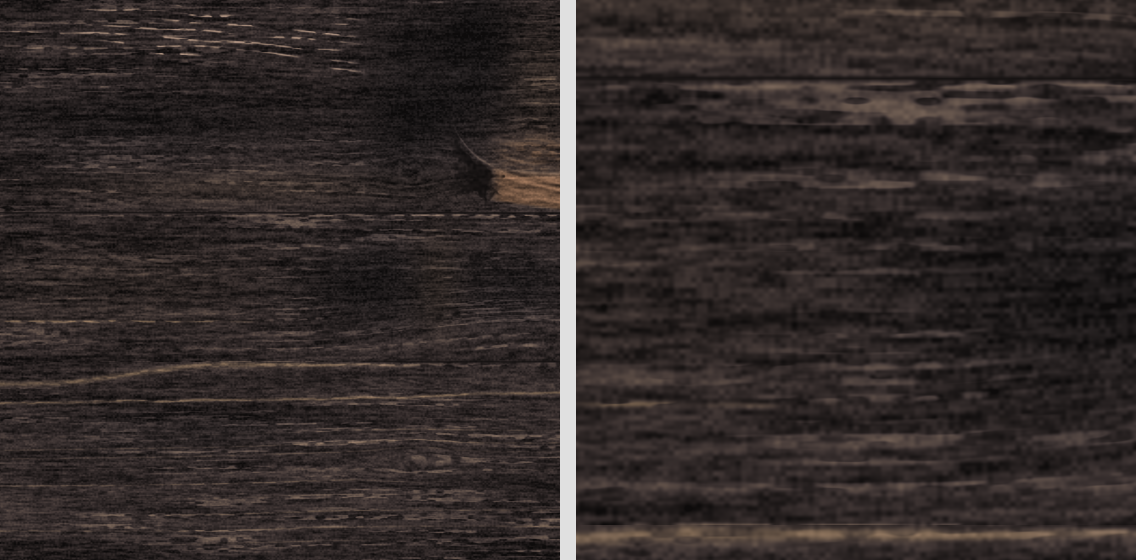
Left, the full canvas; right, a detail of the centre.
Write a Shadertoy shader that draws this texture.

```glsl
// Dark stained planks with fine horizontal grain, pale worn veins and a split knot.
// Stretched value noise makes the grain; gaussian lines and blobs add the veins,
// seams, stain patches and whorls, all summed into one tone that is then coloured.

float hash(vec2 p) {
    vec3 q = fract(p.xyx * vec3(0.1031, 0.1030, 0.0973));
    q += dot(q, q.yzx + 33.33);
    return fract((q.x + q.y) * q.z);
}

float noise(vec2 p) {
    vec2 i = floor(p), f = fract(p);
    f = f * f * (3.0 - 2.0 * f);
    return mix(mix(hash(i), hash(i + vec2(1, 0)), f.x),
               mix(hash(i + vec2(0, 1)), hash(i + vec2(1, 1)), f.x), f.y);
}

float blob(vec2 p, vec2 centre, vec2 radius) {
    vec2 q = (p - centre) / radius;
    return exp(-dot(q, q));
}

float line(float d, float width) {
    return exp(-d * d / (width * width));
}

// Grain spreads apart around a small knot
float bulge(vec2 p, vec2 centre, vec2 radius) {
    return (centre.y - p.y) * 0.6 * blob(p, centre, radius);
}

// Oval growth rings inside a small knot
float whorl(vec2 p, vec2 centre, float size) {
    vec2 q = (p - centre) / size;
    q.x += 0.35 * q.y;
    float r = length(q * vec2(0.9, 1.1)) + 0.5 * noise(q * 2.0 + 9.0);
    return sin(r * 11.0) * exp(-dot(q, q) * 1.3);
}

void mainImage(out vec4 fragColor, in vec2 fragCoord) {
    vec2 p = fragCoord / iResolution.xy;
    float plank = step(0.354, p.y) + step(0.62, p.y);

    // Grain coordinates: slight waves, plus bends around the knots
    vec2 knotA = vec2(0.745, 0.175), knotB = vec2(0.735, 0.692);
    vec2 g = p;
    g.y += 0.009 * (noise(vec2(p.x * 3.0 + plank * 5.0, p.y * 5.0)) - 0.5);
    g.y += bulge(p, knotA, vec2(0.07, 0.03)) + bulge(p, knotB, vec2(0.06, 0.04));
    g.y -= 0.03 * smoothstep(0.5, 0.95, p.x) * line(p.y - 0.42, 0.07);
    g.x += plank * 7.3;

    // Stain patches that hide the grain
    float stain = 0.9 * blob(p, vec2(0.73, 0.82), vec2(0.09, 0.16))
                + 0.9 * blob(p, vec2(0.85, 0.91), vec2(0.06, 0.16))
                + 0.8 * blob(p, vec2(0.67, 0.49), vec2(0.13, 0.08))
                + 0.7 * blob(p, vec2(0.93, 0.49), vec2(0.11, 0.07))
                + 0.45 * blob(p, vec2(0.25, 0.77), vec2(0.35, 0.08))
                + 0.4 * blob(p, vec2(0.36, 0.23), vec2(0.22, 0.04));
    stain = clamp(stain * (0.7 + 0.6 * noise(p * vec2(9, 14))), 0.0, 1.0);

    // Brown areas where the stain is worn thin
    float brown = 0.8 * blob(p, vec2(0.45, 0.665), vec2(0.35, 0.03))
                + blob(p, vec2(0.97, 0.85), vec2(0.07, 0.12))
                + blob(p, vec2(0.78, 0.5), vec2(0.04, 0.09))
                + 0.5 * blob(p, vec2(0.2, 0.5), vec2(0.3, 0.08));

    // Grain from broad bands to short fibres and speckle
    float broad = noise(g * vec2(2, 16)) - 0.5;
    float bands = noise(g * vec2(3, 70) + 3.0) - 0.5;
    float fibre = noise(g * vec2(9, 190) + 17.0) - 0.5;
    float fine = noise(g * vec2(60, 300) + 31.0) - 0.5;
    float speckle = noise(p * vec2(300, 330)) - 0.5;
    float grain = 0.085 * broad + 0.07 * bands + 0.1 * fibre + 0.12 * fine;
    float tone = 0.166 - 0.016 * step(1.5, plank) + grain * (1.0 - 0.6 * stain)
               + 0.095 * speckle - 0.06 * stain + 0.022 * brown;

    // Short worn flecks, gathered along some fibres
    float rubbed = smoothstep(0.35, 0.75, noise(g * vec2(2.5, 15) + 41.0));
    float thread = smoothstep(0.45, 0.9, noise(g * vec2(5, 210) + 53.0));
    float broken = smoothstep(0.3, 0.7, noise(g * vec2(70, 260) + 71.0));
    float fleck = thread * broken * (0.25 + 0.75 * max(rubbed, brown));
    tone += 0.21 * fleck * (1.0 - 0.9 * stain);

    // Pale scratches bending downwards near the top
    float scratches = 0.0;
    for (float i = 0.0; i < 7.0; i++) {
        float start = 0.45 * hash(vec2(i, 4.0)) - 0.1;
        float y = 0.998 - 0.015 * i - 0.09 * p.x * p.x + 0.008 * noise(vec2(p.x * 11.0, i));
        float span = smoothstep(start, start + 0.12, p.x) * smoothstep(0.66, 0.6, p.x);
        float patchy = smoothstep(0.2, 0.65, noise(vec2(p.x * 16.0, i * 3.0 + 5.0)));
        scratches += line(p.y - y, 0.0019) * span * patchy;
    }
    tone += 0.44 * scratches * (0.1 + 0.9 * broken);

    // Long pale gold veins on the lower planks
    float gold = 0.0;
    for (float i = 0.0; i < 9.0; i++) {
        float y = 0.022 + 0.025 * i + 0.014 * hash(vec2(i, 8.0));
        float fade = smoothstep(0.1, 0.7, noise(vec2(p.x * 2.0 + i * 5.0, i)));
        gold += 0.55 * line(g.y - y - 0.012 * p.x, 0.0017) * fade * (0.4 + 0.6 * broken);
    }
    float wobble = 0.005 * (noise(vec2(p.x * 14.0, 2.0)) - 0.5);
    float rise = 0.314 + 0.036 * smoothstep(0.05, 0.42, p.x) + wobble;
    float taper = 0.0048 - 0.0022 * smoothstep(0.4, 0.7, p.x);
    gold += line(p.y - rise, taper) * smoothstep(0.9, 0.5, p.x) * (0.7 + 0.45 * broken);
    gold += line(p.y - 0.279 - 0.018 * p.x - wobble, 0.0028) * (0.6 + 0.5 * broken);
    gold += 1.2 * line(p.y - 0.426 - wobble * 0.5, 0.0021) * smoothstep(0.56, 0.3, p.x) * (0.2 + 0.8 * broken);
    tone += 0.24 * gold + 0.05 * (whorl(p, knotA, 0.025) + whorl(p, knotB, 0.03));

    // Split knot: warm fibres sweep right from a black cavity
    float sweep = 0.685 + 0.085 * exp(-max(p.x - 0.81, 0.0) * 24.0);
    float ray = noise(vec2(p.x * 12.0, (p.y - sweep + 0.15 * (p.x - 0.88)) * 170.0));
    float above = smoothstep(0.0, 0.008, p.y - 0.622 - 0.13 * (1.0 - p.x));
    float fan = smoothstep(0.865, 0.9, p.x) * above * smoothstep(0.012, -0.008, p.y - sweep);
    float glow = blob(p, vec2(0.96, 0.725), vec2(0.09, 0.035)) * smoothstep(0.84, 0.9, p.x) * above;
    float warm = max(fan, 0.75 * glow * (0.5 + broken * 0.5));
    tone += warm * (0.05 + 0.32 * ray);
    tone += 0.14 * line(p.y - sweep - 0.004, 0.003) * smoothstep(0.805, 0.82, p.x) * (0.2 + ray);
    float ragged = 0.03 * (noise(p * 60.0) - 0.5) + 0.02 * (noise(p * 140.0) - 0.5);
    float cavity = smoothstep(0.8, 0.835, p.x + ragged - 0.15 * (0.72 - p.y))
                 * smoothstep(0.89, 0.872, p.x + ragged)
                 * smoothstep(0.0, -0.01, p.y - sweep + 0.4 * ragged)
                 * smoothstep(0.635, 0.65, p.y + ragged - 0.35 * (0.88 - p.x));
    tone = mix(tone, 0.05 + 0.06 * noise(p * 190.0), 0.9 * cavity);

    // Plank seams with a lit lower lip
    float seam = line(p.y - 0.62, 0.0017) + line(p.y - 0.354, 0.0017) * smoothstep(0.55, 0.75, p.x);
    float lip = line(p.y - 0.615, 0.002) + line(p.y - 0.348, 0.003) * smoothstep(0.5, 0.7, p.x);
    tone = mix(tone + 0.15 * lip * broken, 0.07, 0.75 * seam);

    // Tone to stained wood colour
    tone = clamp(tone, 0.05, 0.66);
    vec3 tint = mix(vec3(1.0, 0.84, 0.83), vec3(1.0, 0.84, 0.74), smoothstep(0.18, 0.45, tone));
    tint = mix(tint, vec3(0.97, 0.88, 0.91), 0.6 * stain);
    tint = mix(tint, vec3(1.03, 0.83, 0.62), clamp(0.5 * gold + 0.3 * brown, 0.0, 0.7));
    tint = mix(tint, vec3(1.05, 0.77, 0.58), 0.85 * warm);
    fragColor = vec4(tone * tint, 1.0);
}
```
